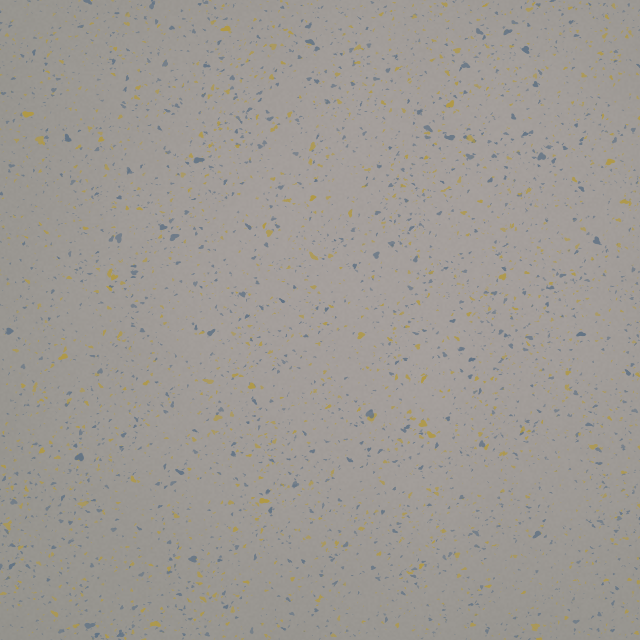
Give the GLSL for this texture, as a three.js fragment shader.

```glsl
varying vec2 vUv;

vec3 hash3(vec2 p) {
  vec3 q = fract(p.xyx * vec3(0.1031, 0.1030, 0.0973));
  q += dot(q, q.yxz + 33.33);
  return fract((q.xxy + q.yzz) * q.zyx);
}

float valueNoise(vec2 p) {
  vec2 cell = floor(p);
  vec2 f = fract(p);
  f = f * f * (3.0 - 2.0 * f);
  float low = mix(hash3(cell).x, hash3(cell + vec2(1.0, 0.0)).x, f.x);
  float high = mix(hash3(cell + vec2(0.0, 1.0)).x, hash3(cell + 1.0).x, f.x);
  return mix(low, high, f.y);
}

// Soft coverage of one irregular, slightly flattened chip
float chipCover(vec2 offset, float radius, vec3 rnd) {
  float tilt = 0.25 + (rnd.x - 0.5) * 2.2;
  float c = cos(tilt);
  float s = sin(tilt);
  vec2 q = mat2(c, -s, s, c) * offset;
  q *= vec2(0.85, 1.1 + 0.6 * rnd.y);
  float angle = atan(q.y, q.x + 0.00001);
  float wobble = 1.0 + 0.2 * sin(2.0 * angle + 6.3 * rnd.z)
                     + 0.2 * sin(3.0 * angle + 6.3 * rnd.y);
  return 1.0 - smoothstep(-0.0012, 0.0012, length(q) - radius * wobble);
}

// Scatters one size class of blue and yellow chips over the colour
vec3 scatterChips(vec3 color, vec2 uv, float cells, float density,
                  float radius, float strength) {
  vec3 blue = vec3(0.38, 0.45, 0.52);
  vec3 yellow = vec3(0.69, 0.60, 0.27);
  vec2 home = floor(uv * cells);
  for (int y = -1; y <= 1; y++) {
    for (int x = -1; x <= 1; x++) {
      vec2 cell = home + vec2(float(x), float(y));
      vec2 key = cell + cells * 3.7;
      vec3 place = hash3(key);
      vec3 form = hash3(key + 217.3);
      vec3 look = hash3(key + 531.9);
      float cluster = 0.45 + 1.1 * valueNoise(cell / cells * 16.0 + 40.0);
      if (place.z < density * cluster) {
        vec2 center = (cell + place.xy) / cells;
        float size = radius * (0.65 + 0.7 * look.x);
        float cover = chipCover(uv - center, size, form);
        vec3 pigment = mix(blue, yellow, step(0.53, look.y));
        color = mix(color, pigment, cover * strength * (0.65 + 0.35 * look.z));
      }
    }
  }
  return color;
}

void main() {
  // Warm grey ground, dimming away from the upper right of centre
  float falloff = length((vUv - vec2(0.62, 0.60)) * vec2(1.0, 1.05));
  vec3 color = mix(vec3(0.648, 0.625, 0.612), vec3(0.585, 0.578, 0.555),
                   smoothstep(0.12, 0.88, falloff));
  color += 0.008 * (valueNoise(vUv * 9.0) - 0.5);
  color += 0.014 * (valueNoise(vUv * 300.0 + 70.0) - 0.5);

  // Chips from dust to the largest flakes
  color = scatterChips(color, vUv, 130.0, 0.30, 0.0010, 0.55);
  color = scatterChips(color, vUv, 90.0, 0.30, 0.0017, 0.75);
  color = scatterChips(color, vUv, 56.0, 0.30, 0.0029, 0.90);
  color = scatterChips(color, vUv, 34.0, 0.13, 0.0047, 1.0);

  gl_FragColor = vec4(color, 1.0);
}
```
